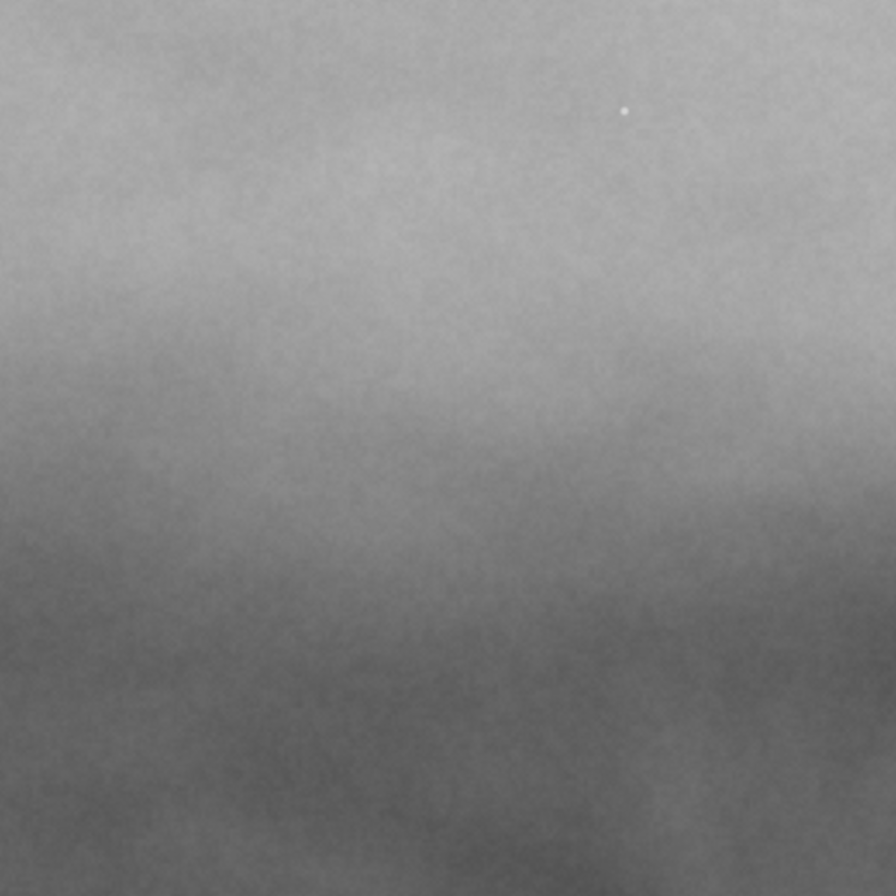
This texture is drawn by a Shadertoy shader. Its source:

```glsl
// Soft grey overcast sky: a pale upper cloud deck sinks into a dark lower bank.
// A vertical tone ramp is bent by broad noise, then layered with faint
// drifting wisps, fine film grain and one tiny bright speck.

float hash(vec2 p) {
    vec3 q = fract(p.xyx * vec3(0.1031, 0.1030, 0.0973));
    q += dot(q, q.yzx + 33.33);
    return fract((q.x + q.y) * q.z);
}

// Smooth value noise, centred on zero
float noise(vec2 p) {
    vec2 cell = floor(p);
    vec2 f = fract(p);
    f = f * f * f * (f * (f * 6.0 - 15.0) + 10.0);
    float low = mix(hash(cell), hash(cell + vec2(1, 0)), f.x);
    float high = mix(hash(cell + vec2(0, 1)), hash(cell + vec2(1, 1)), f.x);
    return mix(low, high, f.y) - 0.5;
}

// Layered noise, each octave turned to hide the grid
float clouds(vec2 p) {
    float sum = 0.0;
    float weight = 0.55;
    for (int i = 0; i < 5; i++) {
        sum += weight * noise(p);
        p = mat2(1.6, 1.2, -1.2, 1.6) * p + 17.3;
        weight *= 0.47;
    }
    return sum;
}

void mainImage(out vec4 fragColor, in vec2 fragCoord) {
    vec2 uv = fragCoord / iResolution.xy;

    // Broad swells bend the border between the pale and dark layers
    vec2 warp = vec2(clouds(uv * 2.5 + 4.0), clouds(uv * 2.5 + 31.0));
    vec2 drift = uv + 0.16 * warp;
    float height = uv.y + 0.13 * clouds(drift * vec2(2.6, 3.2) + 8.0);

    // Vertical tone ramp
    float tone = mix(0.378, 0.622, smoothstep(0.21, 0.68, height));
    tone += 0.05 * smoothstep(0.6, 1.0, height);

    // Flat wisps above, steeper slanted veils towards the lower right
    tone += 0.10 * clouds(drift * vec2(3.0, 5.5) + 52.0);
    vec2 slanted = vec2(drift.x + 0.35 * drift.y, drift.y);
    float veil = smoothstep(0.35, 0.8, uv.x) * smoothstep(0.5, 0.2, uv.y);
    tone += 0.09 * veil * clouds(slanted * vec2(8.0, 2.5) + 71.0);

    // Fine mottling and soft grain
    tone += 0.016 * noise(uv * 75.0) + 0.020 * noise(uv * 150.0 + 9.0);
    tone += 0.014 * noise(uv * 260.0 + 5.0);

    // Bright speck
    float speck = length(uv - vec2(0.697, 0.876));
    tone += 0.17 * smoothstep(0.007, 0.001, speck);

    fragColor = vec4(vec3(tone), 1.0);
}
```
